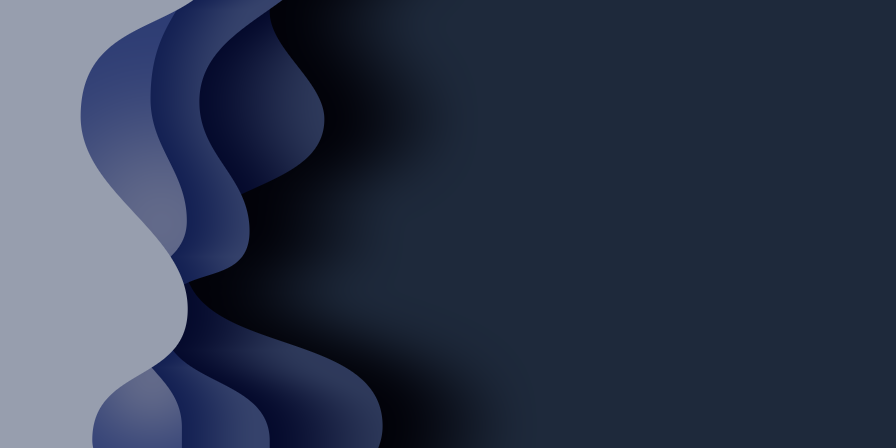
Reproduce this background procedurally as a Shadertoy shader.

```glsl
// Layered navy paper waves on the left, casting a soft shadow over a slate backdrop.
// Lengths are percent of the canvas height; depth runs downward from the top.

const vec3 SLATE  = vec3(0.116, 0.160, 0.230);
const vec3 SHADOW = vec3(0.006, 0.008, 0.035);
const vec3 SILVER = vec3(0.592, 0.618, 0.682);

// S-curve with flat ends: solves a cubic Bezier for progress u; a longer handle is steeper.
float sCurve(float u, float handle) {
    float lo = 0.0, hi = 1.0;
    for (int i = 0; i < 14; i++) {
        float t = 0.5 * (lo + hi), s = 1.0 - t;
        float reached = 3.0 * s * t * (s * handle + t * (1.0 - handle)) + t * t * t;
        if (reached < u) lo = t; else hi = t;
    }
    float t = 0.5 * (lo + hi);
    return t * t * (3.0 - 2.0 * t);
}

float swing(float depth, vec2 from, vec2 to, float handle) {
    float u = clamp((depth - from.y) / (to.y - from.y), 0.0, 1.0);
    return mix(from.x, to.x, sCurve(u, handle));
}

// Right edge of a wave that swings through five turning points.
float waveEdge(float depth, vec2 a, vec2 b, vec2 c, vec2 d, vec2 e, vec4 handles) {
    if (depth < b.y) return swing(depth, a, b, handles.x);
    if (depth < c.y) return swing(depth, b, c, handles.y);
    if (depth < d.y) return swing(depth, c, d, handles.z);
    return swing(depth, d, e, handles.w);
}

float silverEdge(float depth) {
    return waveEdge(depth, vec2(51.3, -16.7), vec2(18.0, 26.0), vec2(41.9, 69.0),
                    vec2(20.6, 98.2), vec2(41.9, 125.0), vec4(0.63, 0.4, 0.57, 0.4));
}

float paleEdge(float depth) {
    return waveEdge(depth, vec2(45.6, -18.2), vec2(33.6, 22.1), vec2(41.7, 49.3),
                    vec2(28.6, 70.3), vec2(40.6, 95.5), vec4(0.5, 0.4, 0.5, 0.46));
}

float blueEdge(float depth) {
    return waveEdge(depth, vec2(74.2, -17.4), vec2(44.5, 22.7), vec2(55.7, 51.6),
                    vec2(36.5, 71.6), vec2(60.2, 98.4), vec4(0.48, 0.42, 0.7, 0.55));
}

float deepEdge(float depth) {
    return waveEdge(depth, vec2(60.2, 2.6), vec2(72.4, 26.6), vec2(41.1, 57.5),
                    vec2(85.4, 95.1), vec2(78.0, 115.0), vec4(0.35, 0.54, 0.6, 0.4));
}

// Antialiased coverage of everything left of an edge.
float coverage(float edge, float x) {
    float gap = edge - x;
    float pixel = max(length(vec2(dFdx(gap), dFdy(gap))), 1e-4);
    return clamp(0.5 + gap / pixel, 0.0, 1.0);
}

float glow(vec2 p, vec2 center, float radius) {
    vec2 q = (p - center) / radius;
    return exp(-dot(q, q));
}

// Light reaching the backdrop, blurred along the depth of the outer waves.
float backdropLight(vec2 p) {
    float light = 0.0, total = 0.0;
    for (int i = -4; i <= 4; i++) {
        float offset = float(i) / 4.0;
        float weight = exp(-2.0 * offset * offset);
        float depth = p.y + 10.0 * offset;
        float outer = max(blueEdge(depth), deepEdge(depth));
        light += weight * smoothstep(0.0, 36.0, p.x - outer);
        total += weight;
    }
    return light / total;
}

void mainImage(out vec4 fragColor, in vec2 fragCoord) {
    vec2 p = 100.0 * fragCoord / iResolution.y;
    p.y = 100.0 - p.y;

    float silver = silverEdge(p.y);
    float pale = paleEdge(p.y);
    float blue = blueEdge(p.y);
    float deep = deepEdge(p.y);

    // Each wave brightens away from the layer that covers it
    float inner = max(silver, pale);
    float blueLight = smoothstep(-3.0, 18.0, p.x - inner);
    float deepLight = smoothstep(-3.0, 30.0, p.x - max(inner, blue));
    float paleLight = max(glow(p, vec2(36.0, 50.0), 26.0), glow(p, vec2(34.0, 84.0), 16.0));

    vec3 deepColor = mix(vec3(0.015, 0.035, 0.17), vec3(0.18, 0.225, 0.355), deepLight);
    vec3 blueColor = mix(vec3(0.07, 0.12, 0.32), vec3(0.21, 0.26, 0.42), blueLight);
    vec3 paleColor = mix(vec3(0.17, 0.23, 0.45), vec3(0.385, 0.415, 0.54), paleLight);

    // Stack the layers from back to front
    vec3 color = mix(SHADOW, SLATE, backdropLight(p));
    color = mix(color, deepColor, coverage(deep, p.x));
    color = mix(color, blueColor, coverage(blue, p.x));
    color = mix(color, paleColor, coverage(pale, p.x));
    color = mix(color, SILVER, coverage(silver, p.x));
    fragColor = vec4(color, 1.0);
}
```
